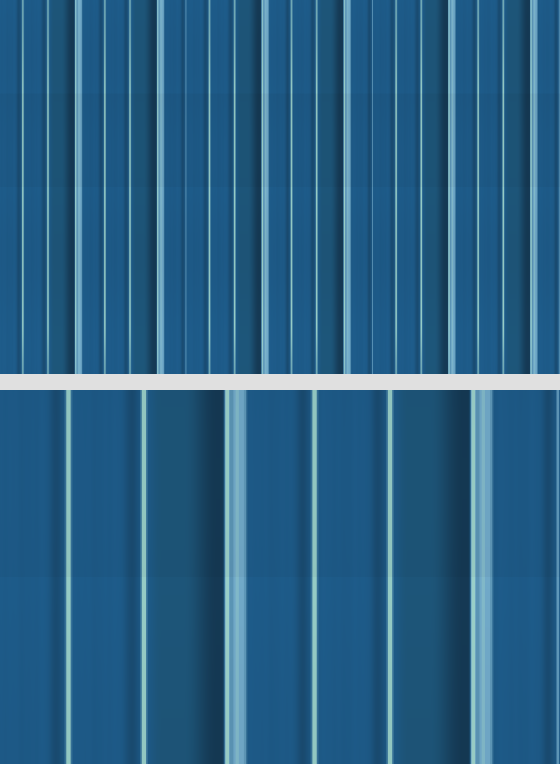
Top, the full canvas; bottom, a detail of the centre.
Reproduce this texture procedurally as a Shadertoy shader.

```glsl
// Blue corrugated metal sheet: upright ribs with pale edges, broad highlights and soft shadows.

const float REPEATS = 3.0;       // panels across the canvas
const float PANEL = 256.0;       // panel width in profile units
const float RIB_STEP = 112.5;    // distance between the two rib groups of a panel

const vec3 BLUE = vec3(0.115, 0.355, 0.535);
const vec3 TEAL = vec3(0.115, 0.335, 0.475);
const vec3 SHADOW = vec3(0.075, 0.205, 0.305);
const vec3 PALE = vec3(0.62, 0.83, 0.79);
const vec3 SKY = vec3(0.46, 0.68, 0.80);
const vec3 STEEL = vec3(0.30, 0.53, 0.66);

// Share of a pixel of the given width covered by the stripe from a to b.
float stripe(float x, float a, float b, float pixel) {
    float overlap = min(x + 0.5 * pixel, b) - max(x - 0.5 * pixel, a);
    return clamp(overlap / pixel, 0.0, 1.0);
}

// Soft bump around a centre.
float bump(float x, float centre, float radius) {
    float d = (x - centre) / radius;
    return exp(-d * d);
}

// Fine lengthwise brushing from layered sines.
float brushing(float x) {
    return 0.5 * sin(x * 0.39) + 0.3 * sin(x * 0.93 + 1.7) + 0.2 * sin(x * 1.71 + 0.6);
}

// Thin pale ridge with a dark crease on its left.
vec3 ridge(vec3 color, float x, float centre, float glow, float pixel) {
    color = mix(color, SHADOW, 0.38 * bump(x, centre - 5.5, 3.0));
    color = mix(color, STEEL, 0.55 * stripe(x, centre - 1.8, centre + 1.8, pixel));
    return mix(color, PALE, glow * stripe(x, centre - 1.0, centre + 1.0, pixel));
}

// Broad highlight made of several narrow reflections.
vec3 highlight(vec3 color, float x, float left, float glow, float pixel) {
    color = mix(color, SKY, 0.95 * stripe(x, left, left + 9.8, pixel));
    color = mix(color, PALE, glow * stripe(x, left + 0.4, left + 2.0, pixel));
    color = mix(color, STEEL, 0.6 * stripe(x, left + 2.3, left + 4.0, pixel));
    color = mix(color, PALE, 0.4 * glow * stripe(x, left + 5.0, left + 6.5, pixel));
    return mix(color, STEEL, 0.5 * stripe(x, left + 8.8, left + 10.4, pixel));
}

// One group: two ridges, a shaded flat and a highlight.
vec3 ribGroup(vec3 color, float x, float glow, float pixel) {
    float flatPart = smoothstep(66.0, 74.0, x) * (1.0 - smoothstep(101.0, 103.0, x));
    color = mix(color, TEAL, flatPart);
    float shade = smoothstep(84.0, 99.0, x) * (1.0 - smoothstep(101.5, 103.0, x));
    color = mix(color, SHADOW, 0.85 * shade);
    color = ridge(color, x, 31.3, glow, pixel);
    color = ridge(color, x, 65.8, glow, pixel);
    return highlight(color, x, 102.7, glow, pixel);
}

void mainImage(out vec4 fragColor, in vec2 fragCoord) {
    vec2 uv = fragCoord / iResolution.xy;
    float pixel = REPEATS * PANEL / iResolution.x;
    float x = fract(uv.x * REPEATS) * PANEL;

    // Lengthwise change of the reflections, fading near both ends
    float glow = 0.55 + 0.37 * smoothstep(0.0, 0.14, uv.y) * (1.0 - smoothstep(0.72, 1.0, uv.y));

    // Sheet with faint brushing
    vec3 color = BLUE * (1.0 + 0.018 * brushing(x));

    // Two rib groups per panel
    for (int i = 0; i < 2; i++) {
        color = ribGroup(color, x - float(i) * RIB_STEP, glow, pixel);
    }

    // Thin seam between panels
    color = mix(color, SHADOW, 0.4 * bump(x, 250.5, 2.5));
    color = mix(color, SKY, 0.75 * stripe(x, 254.4, 255.6, pixel));

    // Slight tone steps where the sheets overlap
    float soft = 0.5 / iResolution.y;
    float middle = smoothstep(0.5 - soft, 0.5 + soft, uv.y);
    float upper = smoothstep(0.75 - soft, 0.75 + soft, uv.y);
    color *= 1.0 - 0.035 * middle + 0.04 * upper;
    color *= 0.99 + 0.015 * sin(uv.y * 12.0 + 0.8);

    fragColor = vec4(color, 1.0);
}
```
